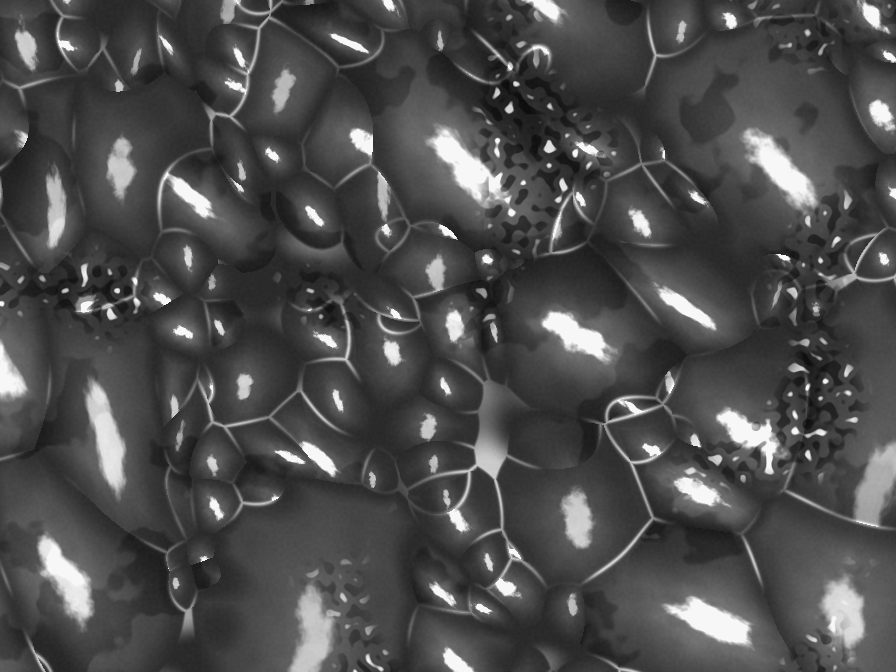
This texture is drawn by a Shadertoy shader. Its source:

```glsl
#define CELL 0.30
#define LAYERS 3
#define LEAN -1.1
#define BODY 0.245
#define CREVICE 0.165
#define HALO 0.27
#define GLOSS 0.75
#define RIM 0.55
#define RIM_WIDTH 0.0028
#define STAIN 0.34
#define GRAIN 0.02

vec3 hash3(vec3 p) {
    p = fract(p * vec3(0.1031, 0.1030, 0.0973));
    p += dot(p, p.yxz + 33.33);
    return fract((p.xxy + p.yxx) * p.zyx);
}

// Gradient noise, about -0.7 to 0.7
float corner(vec2 cell, vec2 offset) {
    float a = 6.2832 * hash3(vec3(cell, 5.0)).x;
    return dot(vec2(cos(a), sin(a)), offset);
}

float noise(vec2 p) {
    vec2 i = floor(p), f = fract(p);
    vec2 u = f * f * f * (f * (f * 6.0 - 15.0) + 10.0), e = vec2(1, 0);
    return mix(mix(corner(i, f), corner(i + e, f - e), u.x),
               mix(corner(i + e.yx, f - e.yx), corner(i + 1.0, f - 1.0), u.x), u.y);
}

float fbm(vec2 p) {
    float sum = 0.0, amp = 1.0;
    for (int i = 0; i < 4; i++) {
        sum += amp * noise(p);
        p = mat2(1.6, 1.2, -1.2, 1.6) * p + 7.3;
        amp *= 0.5;
    }
    return sum;
}

struct Bubble {
    float height;
    vec2 slope;   // gradient of the height
    vec2 local;   // position in the unit disc, x along the axis
    vec2 down;    // canvas down in the bubble frame
    vec3 id;
};

Bubble makeBubble(vec2 p, vec2 cell, float layer, float size) {
    vec3 a = hash3(vec3(cell, layer * 17.0 + 1.0));
    vec3 b = hash3(vec3(cell, layer * 17.0 + 9.0));
    float r = size * mix(0.45, 0.7, b.x);
    float stretch = mix(1.0, 1.9, b.y * b.y);
    vec2 radii = r * vec2(stretch, pow(stretch, -0.35));
    float angle = LEAN + 1.5 * (b.z - 0.5);
    vec2 axis = vec2(cos(angle), sin(angle)), side = vec2(-axis.y, axis.x);
    vec2 d = p - (cell + 0.1 + 0.8 * a.xy) * size;
    vec2 local = vec2(dot(d, axis), dot(d, side)) / radii;
    vec2 g = -2.0 * r * local / radii;
    float lift = layer * 0.028 * a.x;
    float present = step(a.z, 0.72 - 0.08 * layer);
    return Bubble(present * (r * (1.0 - dot(local, local)) + lift),
                  g.x * axis + g.y * side, local, vec2(-axis.y, -side.y), b.zxy);
}

// Upper envelope of all bubbles: the top one and the runner-up
void findBubbles(vec2 p, out Bubble top, out Bubble next) {
    top = Bubble(0.0, vec2(0), vec2(1.5), vec2(0), vec3(0));
    next = top;
    float size = CELL;
    for (int k = 0; k < LAYERS; k++) {
        vec2 home = floor(p / size);
        for (int y = -2; y <= 2; y++)
        for (int x = -2; x <= 2; x++) {
            Bubble b = makeBubble(p, home + vec2(x, y), float(k), size);
            if (b.height > top.height) { next = top; top = b; }
            else if (b.height > next.height) next = b;
        }
        size *= 0.5;
    }
}

void mainImage(out vec4 fragColor, in vec2 fragCoord) {
    vec2 uv = fragCoord / iResolution.y;
    vec2 p = uv + 3.0 + 0.014 * vec2(noise(uv * 7.0), noise(uv * 7.0 + 31.0));

    Bubble b, other;
    findBubbles(p, b, other);
    float gap = b.height - other.height;
    float edge = gap / max(length(b.slope - other.slope), 0.3);

    // Grey skin, darker toward the crevices
    float skin = BODY + 0.06 * (b.id.y - 0.5) + 0.025 * fbm(uv * 14.0);
    float shade = mix(CREVICE, skin, smoothstep(0.0, 0.085, gap));

    // Ragged dark stains on some bubbles
    float stain = smoothstep(0.12, 0.22, fbm(uv * 6.0 + 20.0)) * step(0.45, b.id.z);
    shade *= 1.0 - STAIN * stain;

    // Soft halo and broken white glint along the axis
    vec2 s = b.local - 0.14 * b.down - 0.2 * (b.id.yz - 0.5);
    float rough = fbm(b.local * 4.5 + b.id.xy * 40.0);
    float spot = exp(-dot(s * s, vec2(4.0, 17.0)));
    float power = mix(0.45, 1.0, b.id.x);
    shade += HALO * power * exp(-dot(s * s, vec2(3.0, 7.0))) * (1.0 + 0.3 * rough);
    shade += GLOSS * power * smoothstep(0.6, 0.88, spot + 0.3 * rough);

    // Thin wet rims, lit in patches
    float lit = smoothstep(-0.1, 0.45, noise(uv * 9.0 + 50.0));
    float width = max(RIM_WIDTH, 0.8 / iResolution.y);
    shade += RIM * lit * exp(-edge * edge / (width * width));
    shade += 0.08 * lit * exp(-edge / 0.012);

    // Clusters of small sparks among dark pits
    float cluster = smoothstep(0.18, 0.4, noise(uv * 4.5 + 80.0));
    float fleck = noise(uv * 52.0);
    shade *= 1.0 - 0.5 * cluster * smoothstep(0.05, 0.25, -fleck);
    shade += 0.7 * cluster * smoothstep(0.27, 0.45, fleck);

    shade += GRAIN * noise(uv * 190.0);
    fragColor = vec4(vec3(clamp(shade, 0.0, 0.97)), 1.0);
}
```
